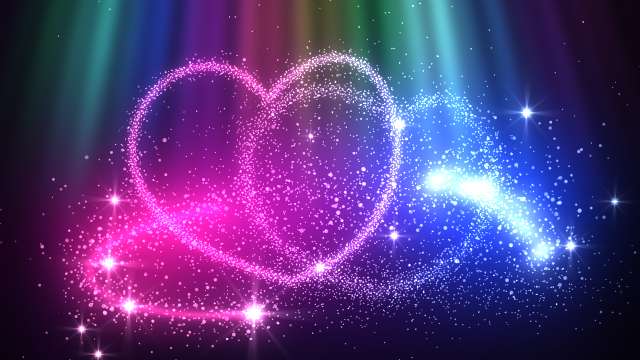
Write a Shadertoy shader that draws this background.

```glsl
const vec3 NIGHT = vec3(0.03, 0.015, 0.06);
const vec3 PINK = vec3(1.0, 0.26, 0.64);
const vec3 VIOLET = vec3(0.88, 0.58, 0.98);
const vec3 AZURE = vec3(0.42, 0.64, 1.0);
const float RAY_SPREAD = 0.38;
const float RAY_CENTER = 0.787;
const float RAY_GAIN = 1.2;
const float GRAIN_GAIN = 0.8;
const int CURVE_STEPS = 20;

// Curtain colours, evenly spaced from left to right
const vec3 RAY_COLORS[13] = vec3[13](
    vec3(.04, .02, .07), vec3(.03, .16, .09), vec3(.11, .40, .36),
    vec3(.07, .15, .40), vec3(.28, .08, .36), vec3(.40, .14, .22),
    vec3(.25, .27, .10), vec3(.05, .32, .15), vec3(.30, .64, .60),
    vec3(.08, .20, .32), vec3(.12, .05, .19), vec3(.10, .03, .10),
    vec3(.05, .02, .05));

// Sparkles: position and size
const vec3 STARS[13] = vec3[13](
    vec3(.706, .130, 1.1), vec3(1.463, .687, .55), vec3(1.708, .440, .38),
    vec3(.319, .444, .50), vec3(.359, .150, .75), vec3(.227, .086, .40),
    vec3(.273, .016, .40), vec3(1.095, .345, .42), vec3(1.586, .317, .50),
    vec3(1.111, .653, .40), vec3(.889, .257, .40), vec3(.303, .268, .80),
    vec3(.863, .622, .20));

float hash(vec2 p) {
    p = fract(p * vec2(123.34, 456.21));
    p += dot(p, p + 45.32);
    return fract(p.x * p.y);
}

float blob(vec2 p, vec2 center, vec2 radius) {
    vec2 q = (p - center) / radius;
    return exp(-dot(q, q));
}

float band(float d, float width) {
    return exp(-d * d / (width * width));
}

float segmentDistance(vec2 p, vec2 a, vec2 b) {
    vec2 ab = b - a;
    return length(p - a - ab * clamp(dot(p - a, ab) / dot(ab, ab), 0.0, 1.0));
}

float curveDistance(vec2 p, vec2 a, vec2 b, vec2 c, vec2 d) {
    float nearest = 9.0;
    vec2 last = a;
    for (int i = 1; i <= CURVE_STEPS; i++) {
        float t = float(i) / float(CURVE_STEPS), s = 1.0 - t;
        vec2 next = s*s*s*a + 3.0*s*s*t*b + 3.0*s*t*t*c + t*t*t*d;
        nearest = min(nearest, segmentDistance(p, last, next));
        last = next;
    }
    return nearest;
}

// One grain per cell of a turned grid, kept with the given probability
float dust(vec2 p, float cell, float density, float seed) {
    p = mat2(cos(seed), sin(seed), -sin(seed), cos(seed)) * p + 5.0;
    vec2 id = floor(p / cell), key = id + seed;
    vec2 jitter = vec2(hash(key + 3.7), hash(key + 17.1));
    float radius = cell * mix(0.09, 0.21, hash(key + 31.9));
    float aa = 0.8 / iResolution.y;
    float d = length(p - (id + 0.2 + 0.6 * jitter) * cell);
    float grain = 1.0 - smoothstep(max(radius - aa, 0.0), radius + aa, d);
    return grain * step(hash(key), density) * mix(0.5, 1.0, jitter.x);
}

vec3 curtain(vec2 p) {
    float x = RAY_CENTER + (p.x - RAY_CENTER) / (1.0 + RAY_SPREAD * (1.0 - p.y));
    float f = clamp(x / 1.778 * 12.0, 0.0, 11.999);
    int i = int(f);
    vec3 color = mix(RAY_COLORS[i], RAY_COLORS[i + 1], smoothstep(0.0, 1.0, fract(f)));
    float streaks = 0.9 + 0.12 * sin(x * 47.0) + 0.1 * sin(x * 83.0 + 1.0);
    return color * streaks * RAY_GAIN * smoothstep(0.3, 0.95, p.y);
}

float sparkle(vec2 q, float size) {
    float d = length(q), a = atan(q.y, q.x);
    float core = band(d, 0.022 * size) * 1.4 + 0.35 * exp(-d / (0.035 * size));
    float rays = pow(abs(cos(2.0 * a)), 50.0) + 0.6 * pow(abs(cos(4.0 * a + 0.5)), 40.0);
    return core + rays * exp(-d / (0.048 * size)) * 0.75;
}

void mainImage(out vec4 fragColor, in vec2 fragCoord) {
    vec2 p = fragCoord / iResolution.y;
    p.x *= 1.7778 * iResolution.y / iResolution.x;
    vec3 tint = mix(PINK, VIOLET, smoothstep(0.6, 0.98, p.x));
    tint = mix(tint, AZURE, smoothstep(1.0, 1.25, p.x));

    // Curtain and coloured haze
    vec3 color = NIGHT + curtain(p);
    color += vec3(.09, .00, .10) * blob(p, vec2(.10, .35), vec2(.3, .4));
    color += vec3(.58, .04, .36) * blob(p, vec2(.60, .38), vec2(.36, .20));
    color += vec3(.32, .03, .16) * blob(p, vec2(.38, .30), vec2(.20, .18));
    color += vec3(.25, .03, .36) * blob(p, vec2(.86, .50), vec2(.34, .28));
    color += vec3(.05, .20, .80) * blob(p, vec2(1.40, .42), vec2(.29, .24));
    color += vec3(.06, .15, .45) * blob(p, vec2(1.17, .55), vec2(.22, .24));
    color += vec3(.04, .01, .11) * blob(p, vec2(.95, .12), vec2(.6, .2));

    // Two hearts
    vec2 notch = vec2(.745, .727), tip = vec2(.81, .22);
    float heart = min(curveDistance(p, notch, vec2(.50, 1.05), vec2(.0, .42), tip),
                      curveDistance(p, notch, vec2(1.08, 1.12), vec2(1.32, .38), tip));
    notch = vec2(1.107, .653);
    tip = vec2(1.05, .19);
    float echo = min(curveDistance(p, notch, vec2(.77, .99), vec2(.38, .36), tip),
                     curveDistance(p, notch, vec2(1.30, .93), vec2(1.61, .30), tip));

    // Sweeping ribbon, from lower left to right
    float tail = curveDistance(p, vec2(.70, .125), vec2(.13, .10), vec2(.10, .33), vec2(.60, .42));
    float middle = curveDistance(p, vec2(.60, .42), vec2(.8, .5), vec2(1.0, .42), vec2(1.22, .48));
    float flare = curveDistance(p, vec2(1.22, .49), vec2(1.35, .50), vec2(1.45, .42), vec2(1.50, .31));
    float hot = 0.8 + 0.2 * sin(p.x * 38.0 + 2.0 * sin(p.y * 31.0));
    float streak = 1.0 - smoothstep(.10, .17, p.y);
    color += tint * (0.3 * band(heart, .012) + 0.1 * band(heart, .035) + 0.1 * band(echo, .025));
    color += PINK * (0.3 * band(tail, .016) + 0.25 * streak * band(tail, .009) + 0.2 * band(tail, .07));
    color += vec3(.75, .90, 1.0) * hot * (0.85 * band(flare, .036) + 0.35 * band(flare, .08));

    // Grains, from fine to coarse
    float ribbon = max(band(tail, .06), max(0.7 * band(middle, .08), band(flare, .09)));
    float cloud = max(blob(p, vec2(1.40, .42), vec2(.25, .18)), blob(p, vec2(.38, .32), vec2(.22, .17)));
    float mist = 0.3 * blob(p, vec2(1.15, .20), vec2(.38, .08)) + 0.1 * blob(p, vec2(.95, .5), vec2(.38, .28));
    float outline = max(band(heart, .014), 0.5 * band(echo, .02));
    float halo = 0.15 * band(heart, .035) + 0.2 * band(echo, .05);
    float grains = dust(p, .0085, outline + mist, 1.1);
    grains += dust(p, .0095, outline + halo + mist, 2.3);
    grains += dust(p, .012, outline * 0.9 + halo + 0.45 * ribbon, 57.4);
    grains += dust(p, .019, 0.6 * ribbon + 0.3 * cloud + 0.5 * halo + 0.2 * mist, 113.7);
    grains += dust(p, .028, 0.5 * ribbon + 0.25 * cloud + 0.1 * mist, 211.2);
    color += mix(tint, vec3(1.0), 0.5) * min(grains, 1.3) * GRAIN_GAIN;

    // Sparkles
    for (int i = 0; i < 13; i++)
        color += mix(tint, vec3(1.0), 0.55) * sparkle(p - STARS[i].xy, STARS[i].z);

    // Darkened sides
    color *= mix(0.6, 1.0, smoothstep(0.0, 0.2, p.x) * (1.0 - smoothstep(1.55, 1.778, p.x)));
    fragColor = vec4(clamp(color, 0.0, 1.0), 1.0);
}
```
